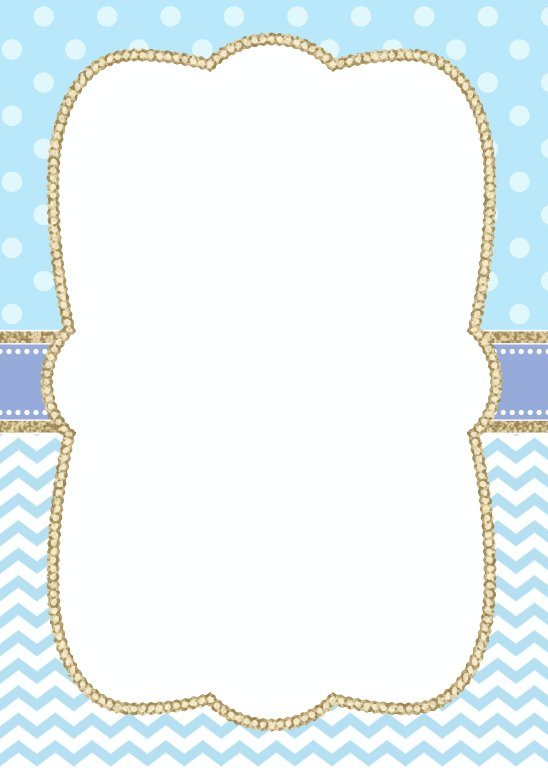
Reproduce this background procedurally as a Shadertoy shader.

```glsl
const float TAU = 6.2831853;
const vec3 WHITE = vec3(0.995, 1.0, 1.0);
const vec3 SKY = vec3(0.72, 0.91, 0.98);
const vec3 PALE_DOT = vec3(0.88, 0.97, 0.99);
const vec3 CHEVRON_BLUE = vec3(0.71, 0.88, 0.95);
const vec3 PERIWINKLE = vec3(0.59, 0.67, 0.85);
const vec3 GOLD_DARK = vec3(0.61, 0.52, 0.32);
const vec3 GOLD_LIGHT = vec3(0.91, 0.85, 0.68);
const vec3 CREAM = vec3(0.98, 0.95, 0.83);

float hash(vec2 cell) {
    vec3 v = fract(vec3(cell.xyx) * 0.1031);
    v += dot(v, v.yzx + 33.33);
    return fract((v.x + v.y) * v.z);
}

float valueNoise(vec2 p) {
    vec2 i = floor(p), f = fract(p);
    f = f * f * (3.0 - 2.0 * f);
    return mix(mix(hash(i), hash(i + vec2(1, 0)), f.x),
               mix(hash(i + vec2(0, 1)), hash(i + vec2(1, 1)), f.x), f.y);
}

// Coverage of the region where the distance is negative
float fill(float dist, float px) {
    return smoothstep(-0.6 * px, 0.6 * px, -dist);
}

// Offset from the nearest point of a repeated lattice
vec2 repeatAround(vec2 p, vec2 period) {
    return p - period * round(p / period);
}

vec3 glitter(vec2 p) {
    float grain = valueNoise(p * 310.0) * 0.65 + valueNoise(p * 530.0 + 17.0) * 0.35;
    return mix(GOLD_DARK, GOLD_LIGHT, smoothstep(0.2, 0.8, grain));
}

vec3 polkaDots(vec2 p, float px) {
    vec2 period = vec2(0.0826, 0.0861);
    vec2 local = p - vec2(0.0156, 0.9355);
    float dist = min(length(repeatAround(local, period)),
                     length(repeatAround(local - 0.5 * period, period)));
    return mix(SKY, PALE_DOT, fill(dist - 0.0133, px));
}

vec3 chevrons(vec2 p, float px) {
    float period = 0.0358;
    float zigzag = abs(fract(p.x / 0.048) - 0.5) * 0.036;
    float y = p.y + zigzag - 0.422;
    float dist = abs(y - period * round(y / period)) - 0.23 * period;
    return mix(WHITE, CHEVRON_BLUE, fill(dist * 0.55, px));
}

// Circle as (signed distance, arc length from the given axis)
vec2 circleEdge(vec2 p, float radius) {
    return vec2(length(p) - radius, radius * atan(p.y, p.x));
}

// Tapered body with a superelliptic corner: (signed distance, arc length)
vec2 bodyEdge(vec2 q) {
    vec2 radii = vec2(0.1087, 0.1719);
    float power = 2.25;
    vec2 corner = q - vec2(0.1758, 0.2539);
    vec2 straight = min(corner, 0.0);
    vec2 bowed = corner + vec2(0.614, 1.444) * straight.yx * straight.yx;
    vec2 u = max(bowed / radii, 1e-4);
    float n = pow(pow(u.x, power) + pow(u.y, power), 1.0 / power);
    vec2 gradient = pow(u / n, vec2(power - 1.0)) / radii;
    float t = atan(u.y, u.x);
    float arc = 0.142 * t + 0.0155 * sin(2.0 * t) + straight.y - straight.x;
    return vec2((n - 1.0) / length(gradient), arc);
}

vec2 nearerEdge(vec2 a, vec2 b) {
    return a.x < b.x ? a : b;
}

// Union of the body with the end and side lobes
vec2 frameEdge(vec2 q) {
    vec2 endLobe = circleEdge((q - vec2(0.0, 0.3333)).yx, 0.1133);
    vec2 sideLobe = circleEdge(q - vec2(0.198, 0.0), 0.0947);
    return nearerEdge(bodyEdge(q), nearerEdge(endLobe, sideLobe));
}

vec3 ribbon(vec3 color, vec2 p, float y, float px) {
    color = mix(color, WHITE, fill(abs(y) - 0.068, px));
    color = mix(color, glitter(p), fill(abs(y) - 0.0658, px));
    color = mix(color, WHITE, fill(abs(y) - 0.0505, px));
    color = mix(color, PERIWINKLE, fill(abs(y) - 0.0488, px));
    vec2 stud = vec2(repeatAround(p, vec2(0.0117)).x, abs(y) - 0.0397);
    return mix(color, WHITE, fill(length(stud) - 0.0034, px));
}

vec3 beadedFrame(vec3 color, vec2 p, vec2 edge, float px) {
    float spacing = 0.011;
    float wave = cos(TAU * edge.y / spacing);
    color = mix(color, WHITE, fill(edge.x, px));
    // Scalloped glitter band, darker along its inner rim
    vec3 gold = glitter(p);
    gold = mix(gold, GOLD_DARK, 0.5 * smoothstep(-0.003, -0.007, edge.x));
    color = mix(color, gold, fill(abs(edge.x) - 0.0076 - 0.0009 * wave, px));
    // Pale beads
    float along = edge.y - spacing * round(edge.y / spacing);
    float bead = fill(length(vec2(along, edge.x)) - 0.0041, px);
    return mix(color, CREAM, bead * (0.65 + 0.3 * valueNoise(p * 240.0)));
}

void mainImage(out vec4 fragColor, in vec2 fragCoord) {
    vec2 p = fragCoord / iResolution.xy * vec2(0.7135, 1.0);
    float px = 1.0 / iResolution.y;
    vec2 centered = p - vec2(0.3535, 0.5026);

    vec3 color = mix(chevrons(p, px), polkaDots(p, px), fill(-centered.y, px));
    color = ribbon(color, p, centered.y, px);
    color = beadedFrame(color, p, frameEdge(abs(centered)), px);
    fragColor = vec4(color, 1.0);
}
```
